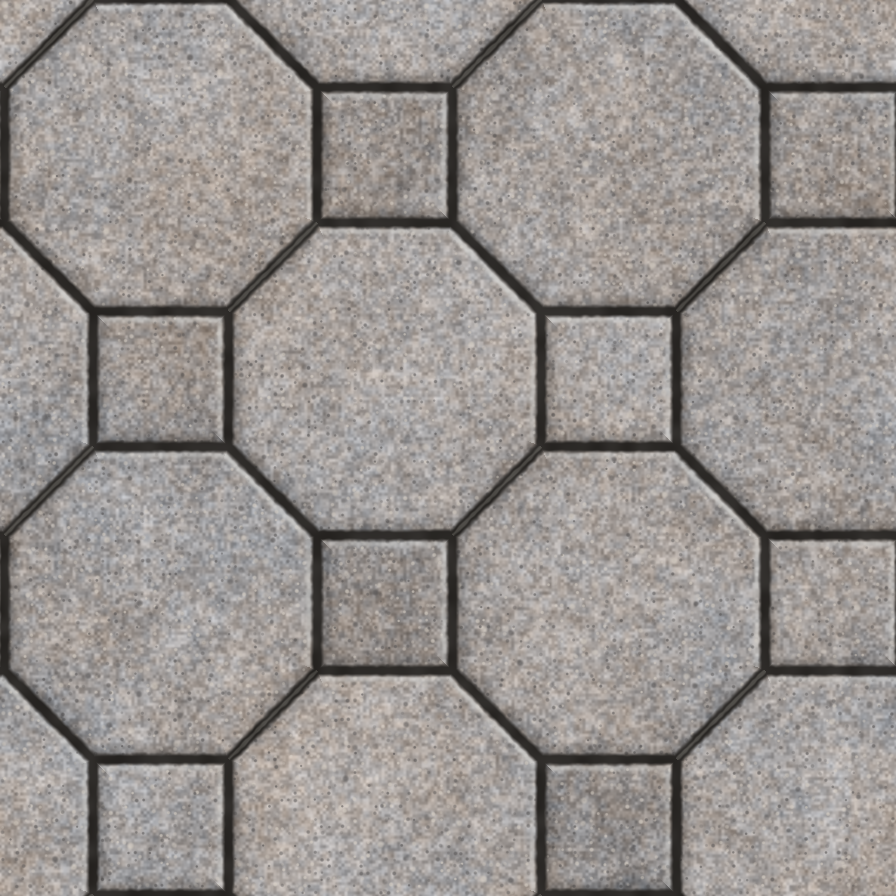
Give the GLSL for this texture, as a three.js fragment shader.

```glsl
varying vec2 vUv;

const float REPEATS = 2.0;
const float OCTAGON_HALF = 0.349;
const float SQUARE_HALF = 0.5 - OCTAGON_HALF;
const float DIAGONAL = 0.70710678;

struct Tile {
  float dist;
  vec2 normal;
  vec2 local;
  vec2 id;
  float octagon;
};

float hash(vec2 p, float seed) {
  vec3 q = fract(p.xyx * vec3(0.1031, 0.1030, 0.0973) + seed * 0.1371);
  q += dot(q, q.yzx + 33.33);
  return fract((q.x + q.y) * q.z);
}

// Value noise that wraps after a whole number of cells
float noise(vec2 uv, float cells, float seed) {
  vec2 p = uv * cells;
  vec2 i = floor(p);
  vec2 f = fract(p);
  f = f * f * (3.0 - 2.0 * f);
  vec2 a = mod(i, cells);
  vec2 b = mod(i + 1.0, cells);
  return mix(mix(hash(a, seed), hash(vec2(b.x, a.y), seed), f.x),
             mix(hash(vec2(a.x, b.y), seed), hash(b, seed), f.x), f.y);
}

// Scattered round chips, one candidate per cell
float chips(vec2 uv, float cells, float density, float seed) {
  vec2 p = uv * cells;
  vec2 id = mod(floor(p), cells);
  vec2 centre = 0.35 + 0.3 * vec2(hash(id, seed), hash(id, seed + 1.0));
  float radius = mix(0.16, 0.34, hash(id, seed + 2.0));
  float present = step(hash(id, seed + 3.0), density);
  float strength = mix(0.35, 1.0, hash(id, seed + 4.0));
  float d = length(fract(p) - centre);
  return present * strength * (1.0 - smoothstep(radius * 0.35, radius + 0.1, d));
}

// Nearest tile of one lattice: octagon or square
Tile latticeTile(vec2 p, vec2 offset, float octagon) {
  vec2 cell = floor(p - offset + 0.5);
  vec2 r = p - offset - cell;
  vec2 a = abs(r);
  vec2 side = vec2(r.x < 0.0 ? -1.0 : 1.0, r.y < 0.0 ? -1.0 : 1.0);
  vec2 normal = a.x > a.y ? vec2(side.x, 0.0) : vec2(0.0, side.y);
  float d = max(a.x, a.y) - mix(SQUARE_HALF, OCTAGON_HALF, octagon);
  float corner = (a.x + a.y - 0.5) * DIAGONAL;
  if (octagon > 0.5 && corner > d) {
    d = corner;
    normal = side * DIAGONAL;
  }
  return Tile(d, normal, r, mod(cell + offset, REPEATS), octagon);
}

Tile nearer(Tile a, Tile b) {
  if (a.dist < b.dist) return a;
  return b;
}

Tile paving(vec2 p) {
  Tile octagons = nearer(latticeTile(p, vec2(0.0), 1.0), latticeTile(p, vec2(0.5), 1.0));
  Tile squares = nearer(latticeTile(p, vec2(0.5, 0.0), 0.0), latticeTile(p, vec2(0.0, 0.5), 0.0));
  return nearer(octagons, squares);
}

// Speckled concrete with warm and cool grains
vec3 concrete(vec2 uv, Tile tile) {
  float tone = (hash(tile.id * 2.0, 7.0) - 0.5) * mix(0.09, 0.03, tile.octagon);
  tone += mix(-0.035, 0.015 - 0.25 * dot(tile.local, tile.local), tile.octagon);
  tone += 0.06 * (noise(uv, 14.0, 11.0) - 0.5) + 0.05 * (noise(uv, 45.0, 12.0) - 0.5);
  tone += 0.13 * (noise(uv, 130.0, 13.0) - 0.5) + 0.19 * (noise(uv, 290.0, 14.0) - 0.5);
  float warmth = noise(uv, 10.0, 21.0) + noise(uv, 110.0, 22.0) - 1.0;
  vec3 color = vec3(0.645, 0.625, 0.615) + tone + warmth * vec3(0.035, 0.0, -0.035);
  float pale = max(chips(uv, 125.0, 0.2, 31.0), chips(uv, 79.0, 0.07, 41.0));
  float dark = max(chips(uv, 135.0, 0.16, 51.0), chips(uv, 87.0, 0.06, 61.0));
  color = mix(color, vec3(0.84, 0.81, 0.77), pale * 0.65);
  return mix(color, vec3(0.33, 0.32, 0.32), dark * 0.6);
}

void main() {
  vec2 uv = fract(vUv);
  Tile tile = paving(uv * REPEATS - vec2(0.359, 0.654));
  float wear = noise(uv, 60.0, 71.0);
  float depth = -tile.dist + 0.003 * (noise(uv, 150.0, 72.0) - 0.5);
  float light = dot(tile.normal, vec2(DIAGONAL));
  vec3 color = concrete(uv, tile);

  // Bevel: lit along the upper right, shaded along the lower left
  float rim = exp(-pow((depth - 0.019) / 0.007, 2.0));
  float lit = max(light, 0.0) * mix(0.45, 1.0, wear);
  color = mix(color, vec3(0.86, 0.86, 0.85), rim * lit * 0.85);
  float shade = 1.0 - smoothstep(0.010, 0.045, depth);
  color *= 1.0 - shade * mix(0.2, 0.03, smoothstep(-0.7, 0.7, light));

  // Dark joint, with a paler core on the rising diagonals
  float rising = step(tile.normal.x * tile.normal.y, -0.1);
  float core = rising * (1.0 - smoothstep(0.001, 0.006, depth));
  vec3 joint = mix(vec3(0.17, 0.16, 0.15), vec3(0.36, 0.35, 0.33), core * 0.7);
  joint += 0.06 * (wear - 0.5);
  color = mix(joint, color, smoothstep(0.006, 0.017, depth));
  gl_FragColor = vec4(clamp(color, 0.0, 1.0), 1.0);
}
```
